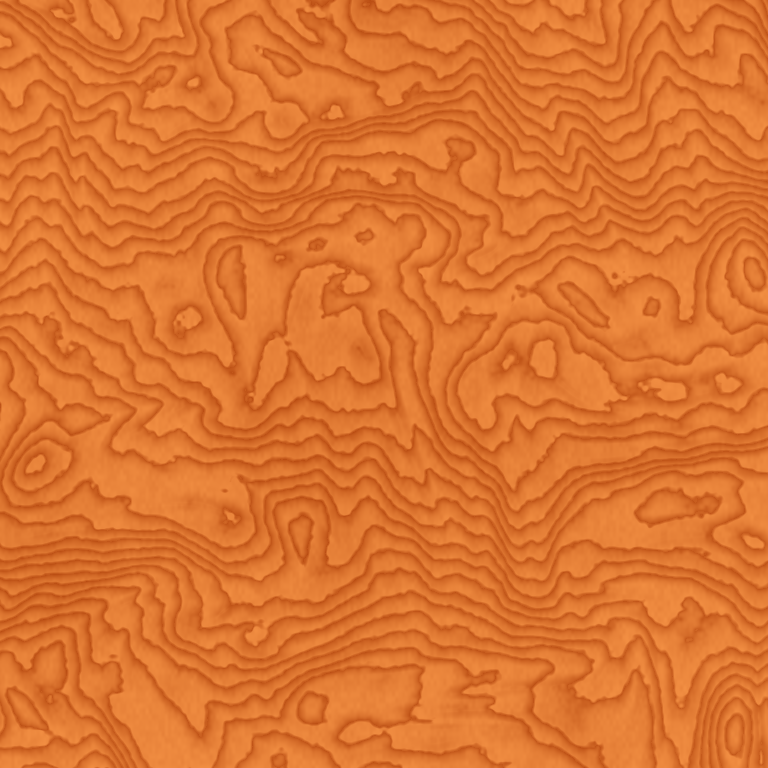
This texture is drawn by a WebGL 1 fragment shader. Its source:

```glsl
precision highp float;
// Burl wood: wavy growth rings folded around scattered oval knots, in warm orange.
uniform vec2 u_resolution;

const vec3 DARK_WOOD = vec3(0.72, 0.29, 0.065);
const vec3 PALE_WOOD = vec3(0.95, 0.56, 0.262);
const float RINGS = 25.0;         // rings per canvas height on an even slope
const float TILT = 0.16;          // overall slant of the grain
const float FOLD_SCALE = 8.5;     // frequency of the broad folds
const float FOLD_HEIGHT = 0.115;
const float KINK_HEIGHT = 0.0065; // angular crests along the rings
const float KNOT_CELLS = 3.0;
const float KNOT_CHANCE = 0.6;
const float KNOT_HEIGHT = 0.13;
const float KNOT_RADIUS = 0.19;   // in cells
const float SHARP_SIDE = 0.0045;  // crisp edge of a ring line
const float SOFT_SIDE = 0.0065;   // shaded edge of a ring line
const float MAX_SPACING = 0.055;
const float LINE_DEPTH = 0.62;
const float GRAIN_SCALE = 150.0;
const float GRAIN_DEPTH = 0.13;
const float RING_JITTER = 0.16;

float hash(vec2 p) {
  return fract(sin(dot(p, vec2(127.1, 311.7))) * 43758.5453);
}

float valueNoise(vec2 p) {
  vec2 i = floor(p);
  vec2 f = fract(p);
  f = f * f * (3.0 - 2.0 * f);
  vec2 e = vec2(1.0, 0.0);
  return mix(mix(hash(i), hash(i + e), f.x),
             mix(hash(i + e.yx), hash(i + e.xx), f.x), f.y);
}

// Sines layered at rising frequency, each bending the next.
float layeredSines(vec2 p) {
  float sum = 0.0;
  float amp = 1.0;
  for (int i = 0; i < 4; i++) {
    p = mat2(0.8, 0.6, -0.6, 0.8) * p + vec2(1.7, 4.1);
    p += 0.55 * sin(1.3 * p.yx + vec2(0.4, 2.2));
    sum += amp * sin(p.x) * sin(p.y);
    p *= 1.8;
    amp *= 0.48;
  }
  return sum;
}

float triangleWave(float x) {
  return asin(0.97 * sin(x));
}

// Oval bumps and dips, at most one per cell.
float knots(vec2 p) {
  vec2 cell = floor(p);
  float sum = 0.0;
  for (int y = -1; y <= 1; y++) {
    for (int x = -1; x <= 1; x++) {
      vec2 id = cell + vec2(float(x), float(y));
      vec2 center = id + 0.2 + 0.6 * vec2(hash(id + 3.1), hash(id + 8.6));
      vec2 d = p - center;
      d.x += 0.35 * d.y * (hash(id + 5.3) - 0.5);
      d *= vec2(1.25, 0.8) / KNOT_RADIUS;
      float side = hash(id + 2.4) < 0.5 ? -1.0 : 1.0;
      sum += side * step(hash(id + 6.7), KNOT_CHANCE) * exp(-dot(d, d));
    }
  }
  return sum;
}

// Growth height: every level line is one ring.
float growth(vec2 p) {
  float folds = layeredSines(p * FOLD_SCALE);
  float kinks = triangleWave(58.0 * p.x + 7.0 * sin(6.0 * p.y + 3.0 * p.x))
              + 0.5 * triangleWave(103.0 * p.x - 22.0 * p.y + 3.0 * folds);
  return p.y + TILT * p.x + FOLD_HEIGHT * folds + KINK_HEIGHT * kinks
       + KNOT_HEIGHT * knots(p * KNOT_CELLS + 0.35);
}

void main() {
  vec2 p = gl_FragCoord.xy / u_resolution.y;
  float pixel = 1.0 / u_resolution.y;

  // Ring spacing on the canvas, from the local slope.
  vec2 e = vec2(0.001, 0.0);
  float height = growth(p);
  float slope = length(vec2(growth(p + e), growth(p + e.yx)) - height) / e.x;
  float spacing = min(1.0 / (RINGS * max(slope, 0.01)), MAX_SPACING);

  // Dark line, crisp on one side and shaded on the other.
  float grain = valueNoise(p * GRAIN_SCALE) - 0.5;
  float ring = fract(height * RINGS + RING_JITTER * grain);
  float after = 1.0 - smoothstep(0.0, max(SHARP_SIDE, 2.0 * pixel), ring * spacing);
  float before = exp(-(1.0 - ring) * spacing / SOFT_SIDE);
  float line = max(after, before);
  line = mix(0.55, line, smoothstep(1.5 * pixel, 4.5 * pixel, spacing));

  // Body tone, broad patches and fine fibres.
  float patches = layeredSines(p * 6.0 + 9.0);
  float fibres = valueNoise(p * GRAIN_SCALE * vec2(1.6, 0.9) + 31.0) - 0.5;
  float tone = 0.9 - LINE_DEPTH * line - 0.12 * ring + 0.06 * patches
             + GRAIN_DEPTH * (0.6 * grain + fibres);
  gl_FragColor = vec4(mix(DARK_WOOD, PALE_WOOD, clamp(tone, 0.0, 1.0)), 1.0);
}
```
